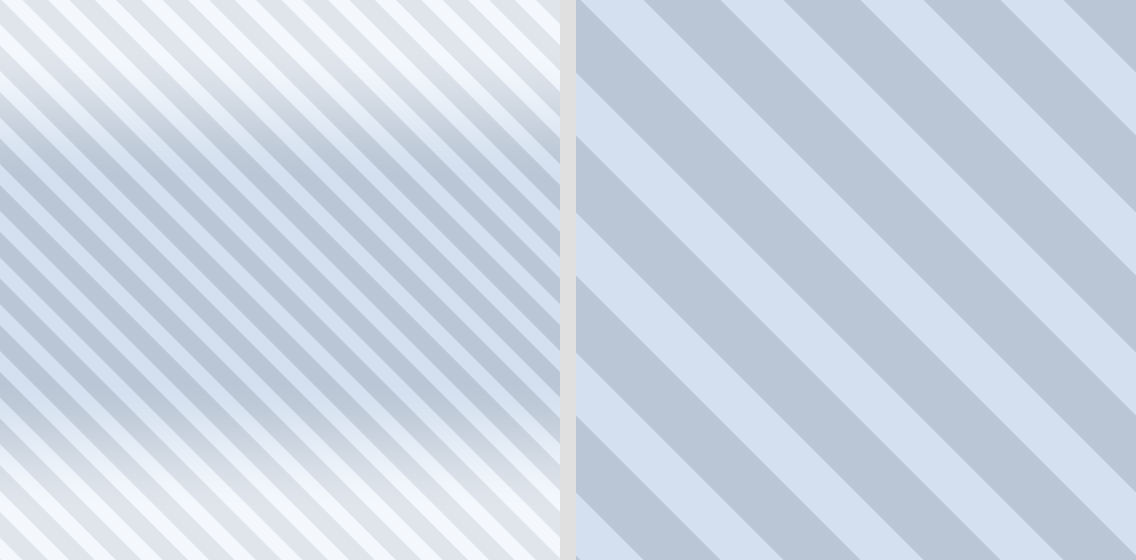
Left, the full canvas; right, a detail of the centre.
Write a WebGL 2 fragment shader that draws this pattern.

```glsl
#version 300 es
precision highp float;
// Pale blue-grey diagonal stripes, shaded by a soft vertical gradient.

uniform vec2 u_resolution;
out vec4 fragColor;

const float STRIPE_COUNT = 12.0;   // repeats across and down
const float LIGHT_CENTER = 0.257;  // middle of the light stripe in its period
const float LIGHT_WIDTH = 0.45;    // share of the period that is light

const vec3 LIGHT_EDGE = vec3(0.957, 0.973, 0.992);
const vec3 LIGHT_MIDDLE = vec3(0.831, 0.878, 0.937);
const vec3 DARK_EDGE = vec3(0.878, 0.898, 0.925);
const vec3 DARK_MIDDLE = vec3(0.729, 0.776, 0.835);

// Antialiased coverage of a repeating band; one period is one unit.
float stripe(float phase, float center, float width, float pixel) {
    float dist = abs(fract(phase - center + 0.5) - 0.5) - 0.5 * width;
    return 1.0 - smoothstep(-0.5 * pixel, 0.5 * pixel, dist);
}

// 0 in the middle band, 1 at the top and bottom edges, flat at both ends.
float edgeFade(float y, float inner, float outer) {
    return smoothstep(inner, outer, abs(y - 0.5));
}

void main() {
    vec2 uv = gl_FragCoord.xy / u_resolution;

    // Stripes falling to the right
    float phase = STRIPE_COUNT * (uv.x + uv.y);
    float light = stripe(phase, LIGHT_CENTER, LIGHT_WIDTH, fwidth(phase));

    // Vertical shading of both stripe colours
    float fade = edgeFade(uv.y, 0.17, 0.42);
    vec3 lightColor = mix(LIGHT_MIDDLE, LIGHT_EDGE, fade);
    vec3 darkColor = mix(DARK_MIDDLE, DARK_EDGE, fade);

    fragColor = vec4(mix(darkColor, lightColor, light), 1.0);
}
```
